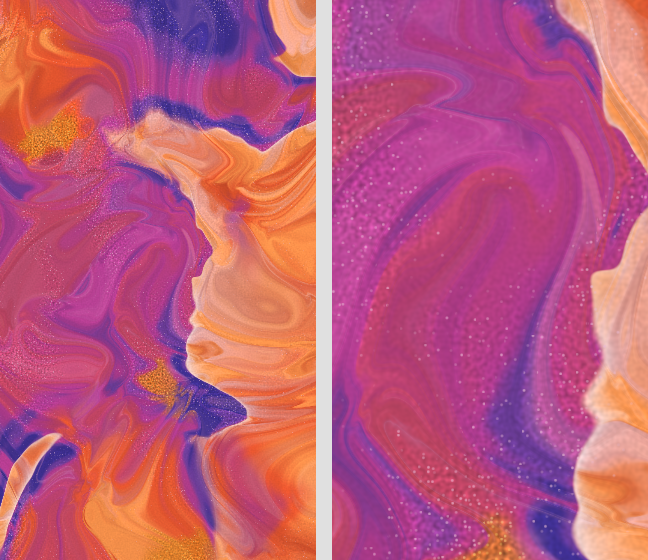
Left, the full canvas; right, a detail of the centre.
Reproduce this background procedurally as a Shadertoy shader.

```glsl
vec2 hash22(vec2 p) {
    vec3 q = fract(p.xyx * vec3(.1031, .1030, .0973));
    q += dot(q, q.yzx + 33.33);
    return fract((q.xx + q.yz) * q.zy);
}

float gradientDot(vec2 cell, vec2 corner, vec2 f) {
    return dot(hash22(cell + corner) * 2. - 1., f - corner);
}

float noise(vec2 p) {
    vec2 i = floor(p), f = fract(p);
    vec2 u = f * f * f * (f * (f * 6. - 15.) + 10.);
    return 1.4 * mix(
        mix(gradientDot(i, vec2(0, 0), f), gradientDot(i, vec2(1, 0), f), u.x),
        mix(gradientDot(i, vec2(0, 1), f), gradientDot(i, vec2(1, 1), f), u.x), u.y);
}

float fbm(vec2 p) {
    float sum = 0., amp = 1.;
    for (int i = 0; i < 5; i++) {
        sum += amp * noise(p);
        p = mat2(1.6, 1.2, -1.2, 1.6) * p + 5.3;
        amp *= .5;
    }
    return sum;
}

// Folds space with ever finer swirls
vec2 stir(vec2 p, float amount) {
    float freq = 2.;
    for (int i = 0; i < 5; i++) {
        p += amount / freq * vec2(noise(p * freq + 23.1), noise(p.yx * freq + 57.7));
        freq *= 1.7;
    }
    return p;
}

float bump(float x, float center, float width) {
    float d = (x - center) / width;
    return exp(-d * d);
}

float blob(vec2 p, vec2 center, vec2 radius) {
    vec2 d = (p - center) / radius;
    return exp(-dot(d, d));
}

// Signed depth inside the pools of warm paint
float warmDepth(vec2 p) {
    float shore = .59 + .14 * bump(p.y, .42, .16) + .08 * bump(p.y, .95, .06)
        - .04 * bump(p.y, .8, .09) - .2 * smoothstep(1.12, 1.35, p.y);
    float body = min(p.x - shore, 1.34 - p.y);
    float corner = .19 - length(p - vec2(1.02, 1.68));
    float pocket = .06 - length((p - vec2(.09, .24)) * vec2(.5, 1.));
    return max(body, max(corner, pocket));
}

// Blue, violet, magenta, crimson, vermilion, orange, peach
vec3 paint(float heat) {
    vec3 stops[7] = vec3[7](
        vec3(.24, .18, .56), vec3(.43, .24, .61), vec3(.69, .23, .55),
        vec3(.74, .26, .38), vec3(.89, .33, .18), vec3(.95, .56, .29), vec3(.90, .67, .65));
    vec3 color = stops[0];
    float t = clamp(heat, 0., 1.) * 6.;
    for (int i = 1; i < 7; i++)
        color = mix(color, stops[i], smoothstep(float(i - 1), float(i), t));
    return color;
}

float glitter(vec2 p, float density) {
    vec2 cell = floor(p);
    vec2 offset = hash22(cell) * .5 + .25;
    vec2 rnd = hash22(cell + 71.);
    float speck = smoothstep(.5, .1, length(fract(p) - offset));
    return speck * smoothstep(1. - density, 1.05 - density, rnd.x) * (.25 + .75 * rnd.y);
}

void mainImage(out vec4 fragColor, in vec2 fragCoord) {
    vec2 p = fragCoord / iResolution.x;
    vec2 q = stir(p, .32);
    vec2 w = stir(p + 3., .8);

    // Pigment drawn out along the diagonal flow
    vec2 streak = vec2(dot(w, vec2(.6, -.8)) * 1.6, dot(w, vec2(.8, .6)) * 4.2);
    float pigment = fbm(streak);
    float veins = fbm(streak * 1.5 + 31.);
    float wisps = fbm(streak * vec2(2.5, 3.5) + 83.);
    float drift = noise(w * 3. + 11.);

    // Cool side: broad islands of heat and cold
    float unrest = .27 + .12 * blob(q, vec2(.42, .25), vec2(.3, .35));
    float cool = .405 + unrest * pigment + .06 * wisps
        + .32 * blob(q, vec2(.02, 1.65), vec2(.28, .24))
        + .20 * blob(q, vec2(.17, 1.34), vec2(.14, .09))
        + .21 * blob(q, vec2(.28, .0), vec2(.45, .26))
        + .10 * blob(q, vec2(.45, .45), vec2(.14, .16))
        - .55 * blob(q, vec2(.59, 1.75), vec2(.22, .17))
        - .25 * blob(q, vec2(.12, .42), vec2(.22, .06))
        - .32 * blob(q, vec2(.6, .4), vec2(.08, .16));
    cool = min(cool, .82);

    // Warm side: deep orange, paler toward its shore
    float depth = warmDepth(q);
    float nearShore = exp(-max(depth, 0.) * 6.);
    float warm = .75 + .15 * pigment + .07 * wisps + .07 * nearShore
        - .35 * blob(q, vec2(.78, 1.08), vec2(.05, .12))
        - .3 * blob(q, vec2(.74, .25), vec2(.08, .12));
    float blurred = min(1., blob(q, vec2(.42, 1.25), vec2(.2, .15))
        + blob(q, vec2(.68, .1), vec2(.2, .2)));
    float softness = mix(.004, .045, blurred);
    float inside = smoothstep(-softness, softness, depth + .03 * blurred * wisps);

    // Blue current hugging the shore
    float current = bump(depth, -.027, .031) * smoothstep(-.45, .2, drift);
    cool -= .45 * current * (1. - .5 * blurred);
    vec3 color = mix(paint(cool), paint(warm), inside);

    // Rosy clouds, milky veils and pale filaments
    float cloud = inside * smoothstep(-.2, .5, veins + .5 * drift) * (.1 + .85 * nearShore);
    color = mix(color, vec3(.88, .64, .68), .9 * cloud);
    float filament = exp(-abs(veins) * 18.) * smoothstep(-.25, .4, drift);
    float veil = smoothstep(.1, .8, veins) * mix(.36, .2, inside);
    vec3 milk = mix(vec3(.81, .53, .73), vec3(.92, .75, .74), inside);
    color = mix(color, milk, .4 * filament + veil);
    color *= 1. + .13 * wisps;

    // White lacing: crisp outside, feathered inside
    float laceWidth = .005 + .025 * smoothstep(-.1, .6, noise(q * 6. + 40.) + .4 * wisps);
    float lace = smoothstep(-.004, .003, depth) * exp(-max(depth, 0.) / laceWidth);
    lace *= smoothstep(-.3, .2, noise(q * 4. + 9.)) * (1. - .9 * blurred);
    color = mix(color, vec3(.95, .87, .89), .9 * lace);

    // Gold dust pools
    float goldArea = blob(q, vec2(.50, .46), vec2(.13, .13))
        + .8 * blob(q, vec2(.15, 1.34), vec2(.11, .09))
        + .8 * blob(q, vec2(.54, .04), vec2(.10, .09));
    float gold = smoothstep(.45, .75, goldArea + .5 * pigment + .3 * wisps) * (1. - inside);
    color = mix(color, vec3(.82, .48, .13), .7 * gold);

    // Mica grain and sparkles
    float dust = smoothstep(-.2, .45, noise(q * 5. + 63.) + .3 * wisps) * (1. - .8 * inside);
    color *= 1. + (.05 + .24 * dust + .2 * gold) * noise(p * 180.);
    float sparkle = glitter(p * 210., .03 + .25 * dust + .2 * gold);
    vec3 sparkleColor = mix(vec3(.92, .74, .84), vec3(.98, .82, .42), gold);
    color = mix(color, sparkleColor, .65 * sparkle);
    fragColor = vec4(clamp(color, 0., 1.), 1.);
}
```
